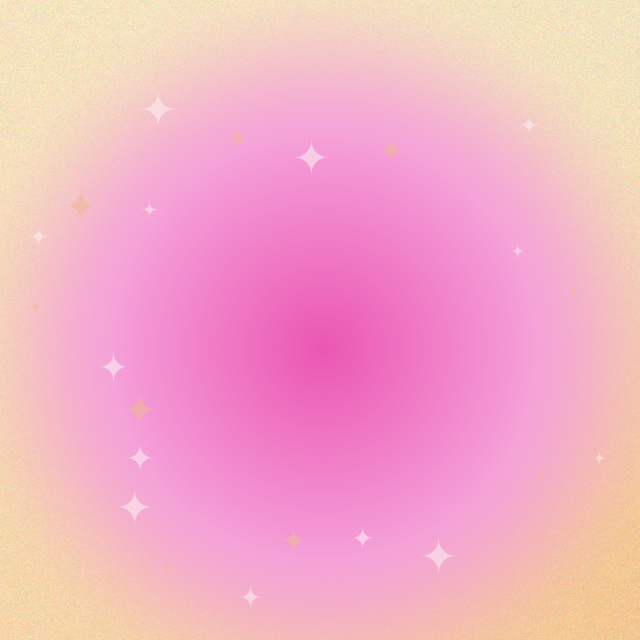
This background is drawn by a WebGL 2 fragment shader. Its source:

```glsl
#version 300 es
precision highp float;
// Soft magenta glow on grainy cream, with a loose ring of four-pointed sparkles.
uniform vec2 u_resolution;
out vec4 fragColor;

const float TAU = 6.2831853;
const int STAR_COUNT = 22;
const vec2 GLOW_CENTER = vec2(0.505, 0.456);

float hash(vec2 p) {
    vec3 q = fract(vec3(p.xyx) * 0.1031);
    q += dot(q, q.yzx + 33.33);
    return fract((q.x + q.y) * q.z);
}

// Warm backdrop blended between the four corners
vec3 backdrop(vec2 uv) {
    vec3 lower = mix(vec3(0.96, 0.84, 0.67), vec3(0.95, 0.78, 0.57), uv.x);
    vec3 upper = mix(vec3(0.96, 0.89, 0.75), vec3(0.95, 0.89, 0.75), uv.x);
    return mix(lower, upper, smoothstep(0.0, 1.0, uv.y));
}

// Magenta core that turns lilac, then fades into the base colour
vec3 addGlow(vec3 base, float radius) {
    vec3 core = vec3(0.92, 0.34, 0.70);
    vec3 lilac = vec3(0.96, 0.63, 0.85);
    vec3 glow = mix(core, lilac, clamp(radius / 0.335, 0.0, 1.0));
    return mix(base, glow, 1.0 - smoothstep(0.30, 0.59, radius));
}

// Four-pointed star bounded by concave quarter circles
float starDistance(vec2 p, float size) {
    vec2 q = abs(p);
    return max(size - length(q - size), max(q.x, q.y) - size);
}

// Ring position, with the angles gathered toward the left side
vec2 starPosition(float index) {
    float turn = TAU * (index + 0.8 * hash(vec2(index, 3.0))) / float(STAR_COUNT);
    float angle = turn + 0.35 * sin(turn);
    float radius = 0.26 + 0.22 * hash(vec2(index, 17.0));
    return GLOW_CENTER + radius * vec2(cos(angle), sin(angle));
}

vec3 addStars(vec3 color, vec2 uv, float pixel) {
    vec3 white = vec3(0.99, 0.93, 0.95);
    vec3 tan_ = vec3(0.93, 0.73, 0.58);
    for (int i = 0; i < STAR_COUNT; i++) {
        float index = float(i);
        float chance = hash(vec2(index, 41.0));
        float size = mix(0.008, 0.032, chance * chance);
        bool isTan = mod(index * 5.0, 12.0) < 5.0;
        float d = starDistance(uv - starPosition(index), isTan ? size * 0.8 : size);
        float cover = 1.0 - smoothstep(-pixel, pixel, d);
        color = mix(color, isTan ? tan_ : white, cover * 0.6);
    }
    return color;
}

// Fine colour grain, strongest away from the glow
vec3 grain(vec2 uv, float radius) {
    vec2 cell = floor(uv * 512.0);
    vec3 speck = vec3(hash(cell), hash(cell + 71.0), hash(cell + 153.0)) - 0.5;
    return speck * 0.08 * smoothstep(0.34, 0.65, radius);
}

void main() {
    float side = min(u_resolution.x, u_resolution.y);
    vec2 uv = (gl_FragCoord.xy - 0.5 * u_resolution) / side + 0.5;
    float radius = length(uv - GLOW_CENTER);
    vec3 color = addGlow(backdrop(clamp(uv, 0.0, 1.0)), radius);
    color += grain(uv, radius);
    color = addStars(color, uv, 0.8 / side);
    fragColor = vec4(color, 1.0);
}
```
